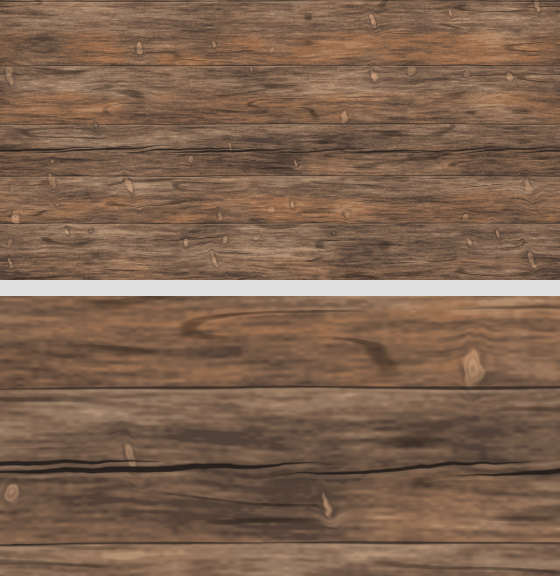
Top: the whole. Bottom: its middle third, enlarged.
This texture is drawn by a WebGL 2 fragment shader. Its source:

```glsl
#version 300 es
precision highp float;
// Weathered timber wall: five horizontal planks, greyed above and rusty below.
// Stretched layered noise makes the fibres, jittered cells place the knots that
// bend them, and tapered slivers open a long crack. The pattern wraps sideways.
uniform vec2 u_resolution;
out vec4 fragColor;

const float PI = 3.14159265;
const float WIDTH = 2.0;                    // tile width, in canvas heights
const int PLANKS = 5;
const float SEAMS[6] = float[](-0.02, 0.203, 0.372, 0.557, 0.766, 0.996);
const float SPLIT[5] = float[](0.085, 0.302, 0.466, 0.661, 0.880);
const float RUST[5] = float[](0.6, 0.95, 0.6, 0.9, 1.0);
const float SHADE[5] = float[](0.0, 0.03, -0.06, 0.02, 0.02);
const vec2 KNOT_GRID = vec2(14.0, 10.0);    // cells across and up
const float KNOT_CHANCE = 0.28;
const float KNOT_SIZE = 0.016;
const float CRACK_Y = 0.464;
const float CRACK_WIDTH = 0.0042;
const float SLIVERS = 8.0;

const vec3 GAP = vec3(0.13, 0.11, 0.10);
const vec3 DARK = vec3(0.32, 0.255, 0.22);
const vec3 UMBER = vec3(0.42, 0.335, 0.275);
const vec3 BROWN = vec3(0.49, 0.385, 0.31);
const vec3 RUSTY = vec3(0.585, 0.435, 0.325);
const vec3 GREYED = vec3(0.57, 0.47, 0.39);
const vec3 PALE = vec3(0.70, 0.575, 0.465);
const vec3 KNOT = vec3(0.74, 0.58, 0.45);

float hash(vec2 p) {
  vec3 q = fract(p.xyx * vec3(0.1031, 0.1030, 0.0973));
  q += dot(q, q.yzx + 33.33);
  return fract((q.x + q.y) * q.z);
}

// Value noise; cells.x is the whole number of cells across one tile.
float noise(vec2 p, vec2 cells) {
  p *= cells / vec2(WIDTH, 1.0);
  vec2 i = floor(p), f = fract(p);
  f *= f * (3.0 - 2.0 * f);
  float x0 = mod(i.x, cells.x), x1 = mod(i.x + 1.0, cells.x);
  return mix(mix(hash(vec2(x0, i.y)), hash(vec2(x1, i.y)), f.x),
             mix(hash(vec2(x0, i.y + 1.0)), hash(vec2(x1, i.y + 1.0)), f.x), f.y);
}

float layered(vec2 p, vec2 cells) {
  float sum = 0.0;
  for (float w = 0.5; w > 0.05; w *= 0.5) {
    sum += w * noise(p + w, cells);
    cells *= 2.0;
  }
  return sum / 0.9375;
}

// Gentle wander of the grain along the plank.
float wander(float x) {
  return 0.5 * sin(PI * x + 0.6) + 0.3 * sin(3.0 * PI * x + 2.0) + 0.2 * sin(7.0 * PI * x);
}

// Knots: x = pale heart, y = dark surround, z = vertical push on the grain.
vec3 knots(vec2 p) {
  vec3 sum = vec3(0.0);
  vec2 size = vec2(WIDTH, 1.0) / KNOT_GRID, home = floor(p / size);
  float ragged = layered(p, vec2(110.0, 40.0)) - 0.5;
  for (int k = 0; k < 9; k++) {
    vec2 cell = home + vec2(k % 3, k / 3) - 1.0;
    vec2 id = vec2(mod(cell.x, KNOT_GRID.x), cell.y) + 7.0;
    if (hash(id) > KNOT_CHANCE) continue;
    vec2 d = p - (cell + 0.2 + 0.6 * vec2(hash(id + 31.0), hash(id + 57.0))) * size;
    float kind = hash(id + 83.0), push = d.y;
    float radius = KNOT_SIZE * (0.45 + 0.6 * hash(id + 11.0));
    d.x += d.y * (kind - 0.5) * 0.7;
    float r = length(d / vec2(radius * 0.8, radius * mix(0.8, 2.4, kind * kind))) + 1.8 * ragged;
    sum.x += (1.0 - smoothstep(0.4, 1.1, r)) * (0.75 + 0.25 * cos(r * 9.0)) * mix(0.6, 1.0, kind);
    sum.y += exp(-8.0 * (r - 1.2) * (r - 1.2)) * (0.6 + 2.0 * ragged);
    sum.z += push * exp(-0.35 * r * r);
  }
  return sum;
}

// Overlapping slanted slivers; signed distance to the crack opening.
float crack(vec2 p) {
  float best = 1.0;
  p.y -= CRACK_Y + 0.005 * wander(p.x) + 0.012 * (layered(p, vec2(26.0, 8.0)) - 0.5);
  for (float i = 0.0; i < SLIVERS; i++) {
    float center = WIDTH * (i + 0.3 + 0.4 * hash(vec2(i, 5.0))) / SLIVERS;
    float dx = mod(p.x - center + 0.5 * WIDTH, WIDTH) - 0.5 * WIDTH;
    float t = dx / (0.13 + 0.10 * hash(vec2(i, 9.0)));
    float open = CRACK_WIDTH * (0.35 + 0.65 * hash(vec2(i, 2.0))) * (1.0 - t * t);
    best = min(best, abs(p.y - 0.045 * dx - 0.008 * (hash(vec2(i, 3.0)) - 0.5)) - open);
  }
  return best;
}

void main() {
  vec2 p = gl_FragCoord.xy / u_resolution * vec2(WIDTH, 1.0);
  float aa = 1.0 / u_resolution.y, seam = 1.0, y = p.y + 0.002 * wander(p.x);
  int plank = 0;
  for (int i = 0; i <= PLANKS; i++) {
    if (i < PLANKS && y > SEAMS[i]) plank = i;
    if (abs(y - SEAMS[i]) < abs(seam)) seam = y - SEAMS[i];
  }
  // Fibres, bent by knots and shifted on each plank
  vec3 knot = knots(p);
  vec2 g = p + vec2(0.0, 0.006 * wander(p.x + 0.4 * float(plank)) - 0.5 * knot.z);
  g.y += 0.012 * noise(p, vec2(10.0, 9.0)) + 3.0 * float(plank);
  float broad = layered(g, vec2(8.0, 12.0)), grain = layered(g, vec2(6.0, 44.0));
  float fine = noise(g, vec2(24.0, 150.0)), fibre = noise(g, vec2(64.0, 230.0));
  float pores = noise(g, vec2(240.0, 240.0));
  float tone = 0.49 + SHADE[plank] + 1.0 * (broad - 0.5) + 0.7 * (grain - 0.5)
             + 0.42 * (fine - 0.5) + 0.42 * (fibre - 0.5) + 0.26 * (pores - 0.5);
  // Rusty lower half with a ragged border
  float border = SPLIT[plank] + 0.05 * (layered(g, vec2(9.0, 14.0)) - 0.5);
  float lower = 1.0 - smoothstep(-0.012, 0.012, p.y - border);
  float patches = smoothstep(0.3, 0.65, layered(g + 5.0, vec2(12.0, 14.0)));
  float rust = RUST[plank] * mix(0.35, 1.0, lower) * mix(0.4, 1.0, patches);
  tone -= 0.08 * lower * (1.0 - patches) + 0.2 * exp(-abs(p.y - border) / 0.002) * broad;
  vec3 color = mix(DARK, UMBER, smoothstep(-0.08, 0.27, tone));
  color = mix(color, BROWN, smoothstep(0.2, 0.48, tone));
  color = mix(color, mix(GREYED, RUSTY, rust), smoothstep(0.42, 0.72, tone));
  color = mix(color, PALE, smoothstep(0.7, 1.05, tone) * (1.0 - 0.4 * rust));
  color *= mix(vec3(1.0), vec3(1.04, 0.98, 0.92), rust);
  // Sparse long hairlines along the grain, then knots
  float contour = abs(noise(g + 9.0, vec2(8.0, 36.0)) - 0.5);
  float sparse = smoothstep(0.5, 0.75, noise(g + 4.0, vec2(14.0, 40.0)));
  color *= 1.0 - 0.3 * sparse * (1.0 - smoothstep(0.02, 0.07, contour));
  color = mix(color, DARK, 0.5 * clamp(knot.y, 0.0, 1.0));
  color = mix(color, KNOT * (0.8 + 0.4 * fine), 0.9 * clamp(knot.x, 0.0, 1.0));
  // Seams: uneven dark gap with a worn pale lip
  float wear = noise(p + float(plank), vec2(18.0, 5.0));
  color = mix(color, PALE, 0.55 * exp(-pow((seam + 0.004) / 0.0025, 2.0)) * wear);
  color = mix(color, GAP, 0.65 * (1.0 - smoothstep(-aa, aa, abs(seam) - 0.0022 * wear)));
  // Long crack with a shaded rim and a lit lower lip
  float opening = crack(p), lit = crack(p + vec2(0.0, 0.004));
  color *= 1.0 - 0.2 * exp(-max(opening, 0.0) / 0.005);
  color = mix(color, PALE, 0.4 * fine * (1.0 - smoothstep(0.0, 0.003, lit)));
  color = mix(color, GAP, 0.9 * (1.0 - smoothstep(-aa, aa, opening)));
  fragColor = vec4(color, 1.0);
}
```
